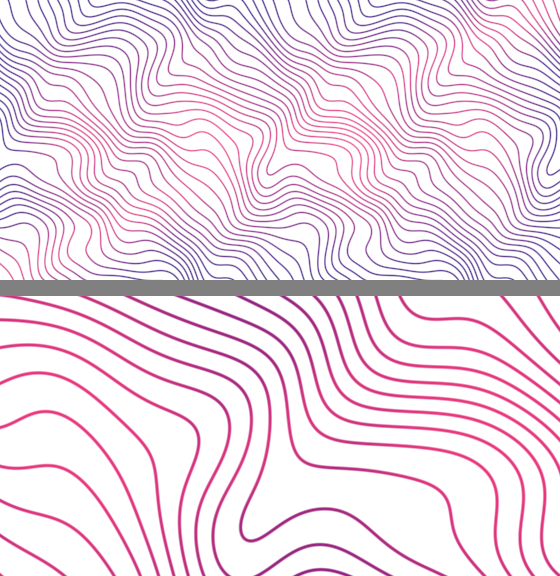
Top, the full canvas; bottom, a detail of the centre.
Give the GLSL for this background, as a Shadertoy shader.

```glsl
// Thin flowing contour lines of a wavy slope, tinted from indigo edges to a pink centre.
const float TAU = 6.2831853;
const vec3 PAPER = vec3(1.0);
const vec3 INDIGO = vec3(0.19, 0.08, 0.49);
const vec3 PLUM = vec3(0.55, 0.13, 0.50);
const vec3 PINK = vec3(0.91, 0.22, 0.49);

float wave(vec2 p, vec2 frequency, float phase) {
    return sin(TAU * (dot(p, frequency) + phase));
}

float bell(float x, float width) {
    return exp(-x * x / (width * width));
}

// Local S-shaped bend, repeating once per unit of x
float fold(vec2 p, vec2 centre, float frequency) {
    float reach = 0.5 + 0.5 * cos(TAU * (p.x - centre.x));
    return -reach * bell(p.y - centre.y, 0.21) * sin(TAU * frequency * (p.y - centre.y));
}

// Gentle bending of the plane so that the waves look less regular
vec2 bend(vec2 p, float amount) {
    return p + amount * vec2(wave(p, vec2(1.0, 2.1), 0.3), wave(p, vec2(2.0, -1.2), 0.1));
}

// Height of the terrain: a tilted plane with layered sines
float terrain(vec2 p, vec2 tilt) {
    float h = dot(p, tilt);
    vec2 q = bend(p, 0.025);
    // Broad waves change the spacing
    h += 0.85 * wave(q, vec2(1.0, 1.1), 0.15);
    h += 0.90 * wave(q, vec2(-1.0, 2.2), 0.40);
    h += 0.22 * wave(q, vec2(1.0, 4.0), 0.65);
    // Waves along the contours turn them into steps
    h += 0.95 * wave(q, vec2(2.0, -1.0), 0.70);
    h += 0.48 * wave(q, vec2(3.0, -2.0), 0.05);
    h += 0.36 * wave(q, vec2(4.0, 1.0), 0.25);
    h += 0.17 * wave(q, vec2(5.0, -3.0), 0.55);
    h += 1.55 * fold(p, vec2(0.25, 0.41), 3.1);
    return h;
}

// Distance to the nearest contour, in canvas heights
float contourDistance(vec2 p, vec2 tilt) {
    vec2 e = vec2(0.0015, 0.0);
    float h = terrain(p, tilt);
    vec2 slope = vec2(terrain(p + e.xy, tilt) - terrain(p - e.xy, tilt),
                      terrain(p + e.yx, tilt) - terrain(p - e.yx, tilt)) / (2.0 * e.x);
    return abs(fract(h) - 0.5) / max(length(slope), 2.0);
}

// Warmth is high in patches of the central band and along the rising diagonal
float warmth(vec2 uv, vec2 p) {
    vec2 c = abs(2.0 * uv - 1.0);
    float band = (1.0 - pow(c.y, 1.5)) * (1.0 - pow(c.x, 6.0));
    band *= 0.83 + 0.17 * wave(p, vec2(2.0, 0.5), -0.5);
    float diagonal = 0.85 * bell(uv.y - uv.x, 0.15);
    return clamp(max(band, diagonal), 0.0, 1.0);
}

vec3 inkColour(float warm) {
    vec3 cool = mix(INDIGO, PLUM, smoothstep(0.0, 0.55, warm));
    return mix(cool, PINK, smoothstep(0.45, 1.0, warm));
}

void mainImage(out vec4 fragColor, in vec2 fragCoord) {
    vec2 uv = fragCoord / iResolution.xy;
    vec2 p = fragCoord / iResolution.y;
    float pixel = 1.0 / iResolution.y;

    float halfWidth = 0.0018;
    float feather = 1.1 * pixel;
    float d = contourDistance(p, vec2(19.0, 25.0));
    float ink = 1.0 - smoothstep(halfWidth - feather, halfWidth + feather, d);

    fragColor = vec4(mix(PAPER, inkColour(warmth(uv, p)), ink), 1.0);
}
```
